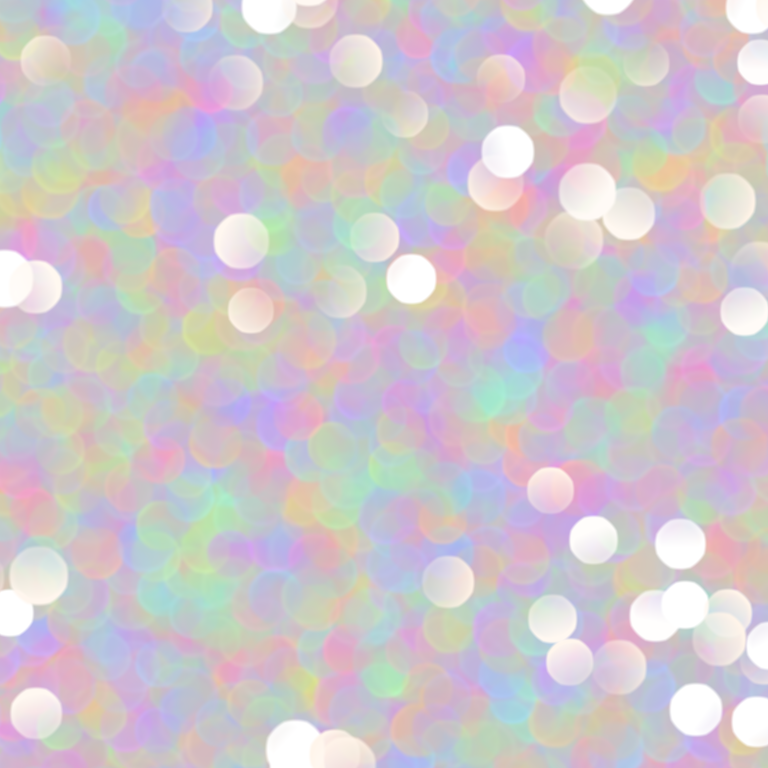
A WebGL 2 fragment shader for this background:

```glsl
#version 300 es
precision highp float;
precision highp int;

#define CELL 0.046
#define RADIUS 0.036
#define LAYERS 3
#define OPACITY 0.31
#define SATURATION 0.20
#define RIM_LIGHT 0.05
#define GLINT_CHANCE 0.23
#define PASTEL vec3(0.795, 0.755, 0.785)
#define SHADE vec3(0.75, 0.68, 0.74)
#define CREAM vec3(1.0, 0.95, 0.90)

uniform vec2 u_resolution;
out vec4 outColor;

const float TAU = 6.2831853;

// Integer hash: three random words per cell and layer
uvec3 hashWords(ivec2 cell, int seed) {
    uvec3 v = uvec3(ivec3(cell, seed)) * 1664525u + 1013904223u;
    v.x += v.y * v.z;
    v.y += v.z * v.x;
    v.z += v.x * v.y;
    v ^= v >> 16u;
    v.x += v.y * v.z;
    v.y += v.z * v.x;
    v.z += v.x * v.y;
    return v;
}

// Two independent sets of values in 0..1 from the same words
vec3 upperBits(uvec3 v) { return vec3(v >> 16u) / 65536.0; }
vec3 lowerBits(uvec3 v) { return vec3(v & 65535u) / 65536.0; }

float corner(ivec2 cell, int seed) { return upperBits(hashWords(cell, seed)).x; }

float noise(vec2 p, int seed) {
    ivec2 i = ivec2(floor(p));
    vec2 f = fract(p);
    f = f * f * (3.0 - 2.0 * f);
    float low = mix(corner(i, seed), corner(i + ivec2(1, 0), seed), f.x);
    float high = mix(corner(i + ivec2(0, 1), seed), corner(i + ivec2(1, 1), seed), f.x);
    return mix(low, high, f.y);
}

// Green swings least, so violet and peach prevail
vec3 pastel(float hue, float saturation) {
    vec3 swing = saturation * vec3(0.9, 0.85, 1.05);
    return PASTEL + swing * cos(TAU * (hue - vec3(0.0, 0.333, 0.667)));
}

// Slow change of hue across the canvas
float hueDrift(vec2 p) {
    return 0.22 * sin(p.x * 8.0 + 2.0 * sin(p.y * 6.0)) + 0.16 * sin(p.y * 11.0 - p.x * 5.0);
}

// Distance in radii to a disc with a faint eight-sided outline
float discDistance(vec2 q) {
    vec2 a = abs(q);
    float octagon = max(max(a.x, a.y), (a.x + a.y) * 0.7071);
    return mix(length(q), octagon, 0.3);
}

vec3 blendTinted(vec3 color, vec3 look, vec2 center, float lit, float rim, float mask) {
    float hue = look.x * 0.95 + hueDrift(center);
    vec3 tint = pastel(hue, SATURATION * mix(0.5, 1.5, look.y)) + 0.05 * (look.z - 0.5);
    float alpha = OPACITY * (0.9 + 0.6 * lit * look.y);
    return mix(color, tint + RIM_LIGHT * rim * (0.5 + 0.7 * lit), alpha * mask);
}

// Bright discs gather in loose clusters; the weaker ones show a lit crescent
vec3 blendGlint(vec3 color, vec3 look, vec2 center, float lit, float rim, float mask) {
    float cluster = smoothstep(0.32, 0.78, noise(center * 5.0, 90));
    if (look.x > GLINT_CHANCE * cluster) return color;
    float strength = mix(0.15, 1.35, look.y);
    float alpha = clamp(strength + 0.35 * lit + 0.10 * rim, 0.0, 1.0);
    vec3 light = mix(CREAM, vec3(1.0), smoothstep(0.3, 0.7, look.y));
    return mix(color, light, alpha * mask);
}

// One layer of scattered discs, blended over the colour so far
vec3 addDiscs(vec3 color, vec2 p, int layer, float blur, bool glints) {
    vec2 shift = vec2(0.37, 0.61) * float(layer);
    ivec2 home = ivec2(floor(p / CELL + shift));
    for (int n = 0; n < 9; n++) {
        ivec2 cell = home + ivec2(n % 3, n / 3) - 1;
        uvec3 words = hashWords(cell, layer);
        vec3 look = lowerBits(words);
        if (glints && look.x > GLINT_CHANCE) continue;

        vec3 place = upperBits(words);
        vec2 center = (vec2(cell) + mix(vec2(0.05), vec2(0.95), place.xy) - shift) * CELL;
        vec2 q = (p - center) / (RADIUS * mix(0.82, 1.06, place.z));
        if (dot(q, q) > 1.65) continue;
        float d = discDistance(q);
        float mask = 1.0 - smoothstep(1.0 - blur, 1.0 + blur, d);
        float rim = smoothstep(0.72, 0.97, d);
        float tilt = TAU * look.z;
        float lit = dot(q, vec2(cos(tilt), sin(tilt)));
        color = glints ? blendGlint(color, look, center, lit, rim, mask)
                       : blendTinted(color, look, center, lit, rim, mask);
    }
    return color;
}

void main() {
    float side = min(u_resolution.x, u_resolution.y);
    vec2 p = gl_FragCoord.xy / side;
    float pixel = 1.0 / (side * RADIUS);

    // Hazy ground
    vec3 color = mix(SHADE, pastel(noise(p * 9.0, 80) * 1.6, SATURATION), 0.5);

    // Translucent discs, sharper toward the front
    for (int i = 0; i < LAYERS; i++) {
        float depth = float(i) / float(LAYERS - 1);
        color = addDiscs(color, p, i, max(mix(0.22, 0.11, depth), pixel), false);
    }

    // Sparse bright discs
    color = addDiscs(color, p, LAYERS, max(0.08, pixel), true);
    outColor = vec4(clamp(color, 0.0, 1.0), 1.0);
}
```
